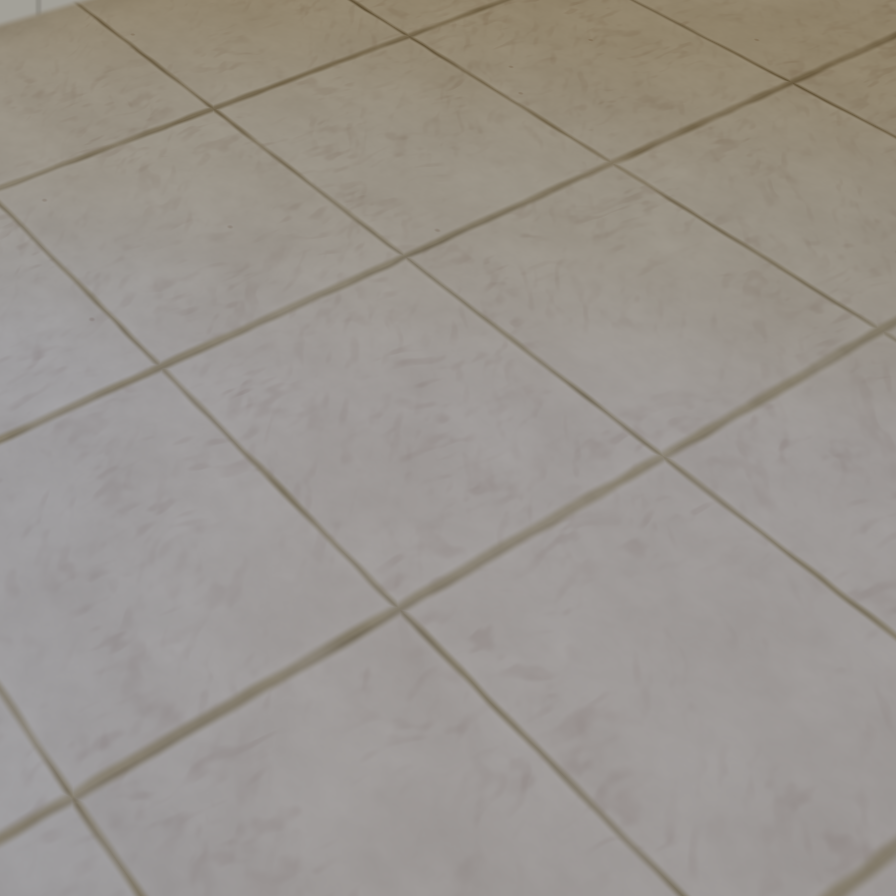
Reproduce this texture procedurally as a WebGL 1 fragment shader.

```glsl
precision highp float;
uniform vec2 u_resolution;

float hash(vec2 p) {
  return fract(sin(dot(p, vec2(127.1, 311.7))) * 43758.5453);
}

float noise(vec2 p) {
  vec2 i = floor(p), f = fract(p);
  f = f * f * (3.0 - 2.0 * f);
  return mix(mix(hash(i), hash(i + vec2(1.0, 0.0)), f.x),
             mix(hash(i + vec2(0.0, 1.0)), hash(i + 1.0), f.x), f.y);
}

float fbm(vec2 p) {
  float sum = 0.0, amp = 0.5;
  for (int i = 0; i < 4; i++) {
    sum += amp * noise(p);
    p = mat2(1.6, 1.2, -1.2, 1.6) * p + 7.3;
    amp *= 0.5;
  }
  return sum;
}

// Undo the perspective: canvas point (y down) to floor units, one per tile
vec2 floorCoord(vec2 p) {
  vec2 a = vec2(0.2871, -0.0898) - 0.081 * p;
  vec2 b = vec2(0.1784, 0.1473) + 0.148 * p;
  vec2 r = p - vec2(0.4518, 0.2865);
  return vec2(r.x * b.y - b.x * r.y, a.x * r.y - r.x * a.y) / (a.x * b.y - b.x * a.y);
}

// Short thin scuffs stretched along x, gathered in patches
float scuffs(vec2 p) {
  p += 0.05 * vec2(noise(p * 8.0), noise(p * 8.0 + 31.0));
  float marks = 0.6 * noise(p * vec2(11.0, 34.0)) + 0.4 * noise(p * vec2(25.0, 56.0) + 4.0);
  return smoothstep(0.5, 0.85, marks) * smoothstep(0.34, 0.6, fbm(p * 4.0 + 11.0));
}

void main() {
  vec2 p = gl_FragCoord.xy / u_resolution;
  p.y = 1.0 - p.y;
  float pixel = 1.0 / min(u_resolution.x, u_resolution.y);
  vec2 uv = floorCoord(p);
  vec2 id = floor(uv);
  vec2 local = uv + hash(id) * 37.0;

  // Room light: cool near the lower left, tan toward the far wall
  float depth = p.y - 0.14 * p.x + 0.05 * (fbm(p * 4.0) - 0.47);
  vec3 tile = mix(vec3(0.572, 0.521, 0.425), vec3(0.602, 0.575, 0.525), smoothstep(-0.1, 0.14, depth));
  tile = mix(tile, vec3(0.626, 0.609, 0.602), smoothstep(0.1, 0.42, depth));
  tile += vec3(-0.006, 0.004, 0.018) * smoothstep(0.45, 0.0, p.x) * smoothstep(0.12, 0.35, p.y);
  tile -= 0.01 * smoothstep(0.5, 1.1, p.x) + 0.01 * smoothstep(0.75, 1.0, p.y);

  // Stone glaze: mottling, scuffs in two directions and rare specks
  tile += vec3(0.042, 0.048, 0.052) * (fbm(local * 5.0) - 0.47);
  tile += 0.022 * (fbm(local * 24.0) - 0.47);
  float marks = scuffs(local) + 0.7 * scuffs(mat2(0.8, 0.6, -0.6, 0.8) * local + 9.0);
  tile -= vec3(0.026, 0.034, 0.035) * marks;
  vec2 cell = floor(uv * 9.0);
  vec2 speckPos = 0.25 + 0.5 * vec2(hash(cell + 3.0), hash(cell + 8.0));
  float speck = smoothstep(0.12, 0.02, length(fract(uv * 9.0) - speckPos));
  tile -= vec3(0.05, 0.065, 0.07) * speck * step(0.98, hash(cell));

  // Joints: those running up to the right are wider, all are unevenly filled
  vec2 offset = fract(uv + 0.5) - 0.5;
  offset += 0.004 * (vec2(noise(uv.yx * 13.0), noise(uv * 13.0 + 5.0)) - 0.5);
  vec2 halfWidth = vec2(0.0095, 0.0135) * (0.8 + 0.4 * noise(uv * 11.0));
  vec2 soft = vec2(0.009, 0.0105) + 1.5 * pixel;
  vec2 joint = 1.0 - smoothstep(halfWidth - soft, halfWidth + soft, abs(offset));
  joint *= 0.68 + 0.4 * vec2(noise(uv * 7.0 + 3.0), noise(uv * 7.0 + 17.0));
  float grout = min(max(joint.x, joint.y), 1.0);

  // Pale rounded rims beside the joints
  vec2 rim = smoothstep(halfWidth + 0.035, halfWidth, abs(offset));
  tile += 0.006 * max(rim.x, rim.y);

  // Grout darkens with distance and is shaded along one edge
  vec3 groutColor = mix(vec3(0.43, 0.37, 0.26), vec3(0.5, 0.468, 0.395), smoothstep(-0.08, 0.3, depth));
  groutColor += 0.08 * (fbm(uv * 12.0) - 0.47);
  float shade = joint.y * smoothstep(-0.004, 0.012, offset.y);
  shade = max(shade, joint.x * smoothstep(0.008, -0.006, offset.x) * (1.0 - joint.y));
  groutColor -= vec3(0.06, 0.06, 0.055) * shade * noise(uv * 4.0 + 21.0) * 1.6;
  vec3 color = mix(tile, groutColor, 0.92 * grout);

  // Pale skirting in the far corner with one upright joint
  float wallEdge = 0.028 - 0.29 * p.x - p.y;
  vec3 wall = vec3(0.64, 0.63, 0.6) - 0.07 * smoothstep(0.004 + pixel, 0.001, abs(p.x - 0.043));
  color -= 0.03 * smoothstep(-0.03, 0.0, wallEdge);
  color = mix(color, wall, smoothstep(-0.004 - pixel, 0.004 + pixel, wallEdge));

  gl_FragColor = vec4(color, 1.0);
}
```
